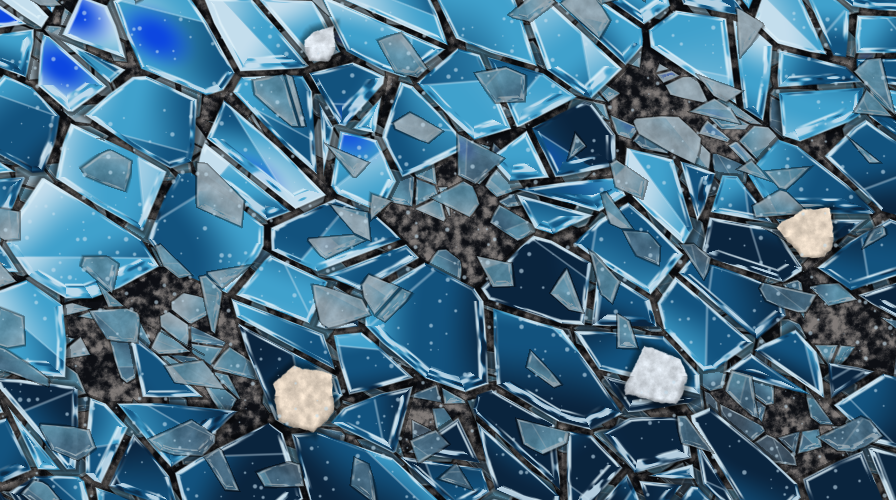
Give the GLSL for this texture, as a Shadertoy shader.

```glsl
#define NAVY vec3(0.04, 0.14, 0.24)
#define TEAL vec3(0.07, 0.32, 0.49)
#define CYAN vec3(0.25, 0.63, 0.80)
#define PALE vec3(0.77, 0.87, 0.93)
#define VIVID vec3(0.05, 0.28, 0.88)
#define GREY vec3(0.45, 0.50, 0.53)
#define SHARD_SCALE 5.4
#define GAP 0.035
#define TILT 0.32
#define BEVEL 0.15
#define STONE_SCALE 2.6

struct Shard { vec2 id, rel, normal; float edge; };

float hash(vec2 p) {
    vec3 q = fract(p.xyx * 0.1031);
    q += dot(q, q.yzx + 33.33);
    return fract((q.x + q.y) * q.z);
}
vec2 hash2(vec2 p) { return vec2(hash(p), hash(p + 57.7)); }
vec2 dir(float a) { return vec2(cos(a), sin(a)); }
mat2 rot(float a) { return mat2(cos(a), sin(a), -sin(a), cos(a)); }

float noise(vec2 p) {
    vec2 i = floor(p), f = fract(p);
    f = f * f * (3.0 - 2.0 * f);
    return mix(mix(hash(i), hash(i + vec2(1, 0)), f.x),
               mix(hash(i + vec2(0, 1)), hash(i + 1.0), f.x), f.y);
}
float fbm(vec2 p) {
    float sum = 0.0, amp = 0.5;
    for (int i = 0; i < 4; i++) { sum += amp * noise(p); p = rot(0.6) * p * 2.1; amp *= 0.5; }
    return sum;
}

// Voronoi cells with tilted sides, some broken again along a line
Shard fracture(vec2 p, float seed) {
    vec2 cell = floor(p), f = p - cell, near = vec2(0), home = vec2(0);
    float best = 9.0;
    for (int j = -1; j <= 1; j++) for (int i = -1; i <= 1; i++) {
        vec2 o = vec2(i, j), r = o + hash2(cell + o + seed) - f;
        if (dot(r, r) < best) { best = dot(r, r); near = r; home = o; }
    }
    Shard s = Shard(cell + home + seed, -near, vec2(1, 0), 9.0);
    for (int j = -2; j <= 2; j++) for (int i = -2; i <= 2; i++) {
        if (i == 0 && j == 0) continue;
        vec2 o = vec2(i, j), r = home + o + hash2(s.id + o) - f;
        vec2 n = normalize(r - near), mid = 0.5 * (r + near);
        float tilt = TILT * (hash(s.id * 1.7 + o * 3.1) - 0.5);
        float d = min(dot(mid, n), dot(mid, rot(tilt) * n));
        if (d < s.edge) { s.edge = d; s.normal = n; }
    }
    if (hash(s.id + 2.1) < 0.6) {
        vec2 n = dir(6.283 * hash(s.id + 7.3));
        float c = dot(s.rel, n) - 0.25 * (hash(s.id + 4.9) - 0.5);
        if (abs(c) < s.edge) { s.edge = abs(c); s.normal = c > 0.0 ? -n : n; }
        s.id += c > 0.0 ? 17.3 : -23.9;
    }
    s.edge -= GAP;
    return s;
}

vec3 ramp(float t) {
    vec3 c = mix(NAVY, TEAL, smoothstep(0.08, 0.32, t));
    c = mix(c, CYAN, smoothstep(0.38, 0.62, t));
    return mix(c, PALE, smoothstep(0.64, 0.92, t));
}

// Reflection gradient, facet, bevelled side and bright rims
vec3 glass(Shard s, vec2 p, float lift, float px) {
    vec2 a = hash2(s.id + 1.3), b = hash2(s.id + 9.1), c = hash2(s.id + 31.7);
    vec2 slope = dir(6.283 * a.y);
    float tone = 0.23 + lift + 0.55 * p.y - 0.14 * p.x + 0.38 * (a.x - 0.5)
               + 0.32 * dot(s.rel, slope) + 0.2 * (noise(p * 6.0) - 0.5);
    float facet = dot(s.rel, dir(6.283 * b.x)) - 0.2;
    tone += 0.5 * (b.y - 0.5) * smoothstep(-px, px, facet);
    vec3 col = ramp(tone);
    float spot = smoothstep(0.45, 0.05, length(s.rel - 0.15 * slope));
    col = mix(col, VIVID, spot * step(0.83, c.x) * smoothstep(0.3, 0.7, p.y - 0.2 * p.x));
    col = mix(col, PALE, 0.45 * (1.0 - smoothstep(0.0, 0.012 + px, abs(facet))));

    float width = 0.03 + BEVEL * c.y * smoothstep(-0.3, 1.0, dot(s.normal, dir(-0.9)));
    float along = dot(s.rel, vec2(-s.normal.y, s.normal.x));
    float streak = noise(vec2(along * 7.0, s.edge * 28.0) + s.id);
    vec3 side = mix(ramp(tone + 0.7 * (streak - 0.35)), PALE, smoothstep(0.45, 0.75, streak));
    col = mix(col, side, 0.9 * (1.0 - smoothstep(width - px, width + px, s.edge)));
    float rim = 1.0 - smoothstep(0.0, 0.014 + px, abs(s.edge - width));
    float lip = 1.0 - smoothstep(0.0, 0.02 + px, s.edge);
    float glint = smoothstep(0.25, 0.7, noise(s.rel * 5.0 + s.id));
    return mix(col, vec3(0.88, 0.95, 0.98), max(rim * 0.8, lip * 0.65) * glint);
}

vec3 addShards(vec3 col, vec2 p, float scale, float keep, float lift, float seed) {
    vec2 q = rot(0.55) * p * vec2(1.0, 1.08) * vec2(scale);
    q *= vec2(0.83, 1.2);
    float px = scale / iResolution.y;
    Shard s = fracture(q + seed, seed);
    if (hash(s.id + 71.3) > keep) return col;
    vec3 body = glass(s, p, lift, px);
    body = mix(body, GREY * (0.6 + 0.9 * fbm(p * 45.0)), clamp(lift * 2.5, 0.0, 0.6));
    col *= 1.0 - 0.5 * smoothstep(-0.09, 0.0, s.edge);
    return mix(col, body, smoothstep(-px, px, s.edge) * (1.0 - 0.4 * lift));
}

// Rough pale stones lying on top
vec3 addStones(vec3 col, vec2 p) {
    vec2 q = p * STONE_SCALE + 3.0, cell = floor(q);
    float px = STONE_SCALE / iResolution.y;
    for (int j = -1; j <= 1; j++) for (int i = -1; i <= 1; i++) {
        vec2 id = cell + vec2(i, j), r = q - id - 0.2 - 0.6 * hash2(id + 5.0);
        if (hash(id + 11.0) > 0.42) continue;
        float size = mix(0.07, 0.17, hash(id + 19.0)), d = -9.0;
        for (int k = 0; k < 6; k++) {
            vec2 h = hash2(id * 3.0 + float(k) * 7.7);
            d = max(d, dot(r, dir(float(k) * 1.047 + 0.7 * h.x)) - size * (0.65 + 0.5 * h.y));
        }
        d += 0.035 * (fbm(q * 14.0) - 0.5);
        vec3 rock = mix(vec3(0.84, 0.87, 0.9), vec3(0.9, 0.84, 0.77), step(0.6, hash(id + 23.0)));
        rock *= 0.8 + 0.4 * fbm(q * 28.0) - 0.25 * smoothstep(-0.03, 0.0, d) * step(r.y, 0.0);
        col *= 1.0 - 0.45 * smoothstep(0.05, 0.0, d);
        col = mix(col, rock, smoothstep(px, -px, d));
    }
    return col;
}

void mainImage(out vec4 fragColor, in vec2 fragCoord) {
    vec2 p = fragCoord / iResolution.y;

    // Gritty ground
    float grain = fbm(p * 70.0) + 0.35 * (fbm(p * 12.0) - 0.5);
    vec3 col = mix(vec3(0.05, 0.06, 0.08), vec3(0.50, 0.48, 0.47), smoothstep(0.25, 0.75, grain));

    // Chips below, large shards, loose chips above
    col = addShards(col, p, 15.0, 0.5, 0.2, 41.0);
    col = addShards(col, p, SHARD_SCALE, 0.93, 0.0, 7.0);
    col = addShards(col, p, 12.0, 0.13, 0.22, 83.0);
    col = addStones(col, p);

    // Fine dust
    vec2 d = p * 62.0, id = floor(d);
    float dot1 = length(fract(d) - 0.3 - 0.4 * hash2(id));
    float size = 0.25 * hash(id + 3.0);
    col = mix(col, PALE, 0.6 * step(0.86, hash(id + 13.0)) * smoothstep(size + 0.15, size - 0.1, dot1));
    fragColor = vec4(clamp(col, 0.0, 1.0), 1.0);
}
```
